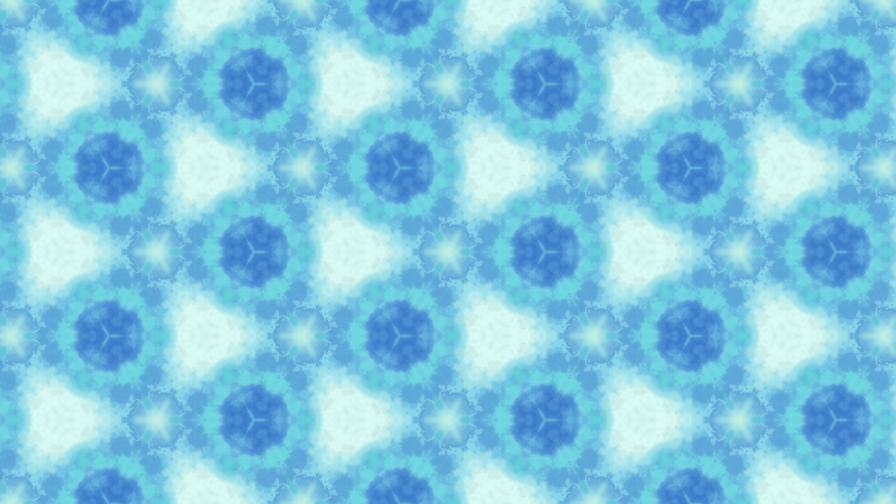
This pattern is drawn by a Shadertoy shader. Its source:

```glsl
// Watercolour kaleidoscope: the plane is folded by mirrors into one equilateral
// triangle whose corners hold a pale bloom, a deep blue rosette and a small star.
// Layered value noise, painted in the folded triangle, gives the mottled washes.

#define ROWS 3.0
#define WARP 0.16
#define BLOOM_NEAR 0.47
#define BLOOM_FAR 0.68
#define ROSETTE 0.36
#define SPOKE 0.032
#define PALE vec3(0.82, 0.96, 0.935)
#define ICE vec3(0.63, 0.88, 0.91)
#define SKY vec3(0.45, 0.77, 0.89)
#define MID vec3(0.37, 0.66, 0.85)
#define TEAL vec3(0.42, 0.83, 0.87)
#define DEEP vec3(0.28, 0.55, 0.82)

const float ROOT3 = sqrt(3.0);

float hash(vec2 p) {
    return fract(sin(dot(p, vec2(127.1, 311.7))) * 43758.5453);
}

float noise(vec2 p) {
    vec2 i = floor(p), f = fract(p);
    f = f * f * (3.0 - 2.0 * f);
    return mix(mix(hash(i), hash(i + vec2(1, 0)), f.x),
               mix(hash(i + vec2(0, 1)), hash(i + vec2(1, 1)), f.x), f.y);
}

float fbm(vec2 p) {
    float sum = 0.0, amp = 0.53;
    for (int i = 0; i < 4; i++) {
        sum += amp * noise(p);
        p = mat2(0.8, 0.6, -0.6, 0.8) * p * 2.03 + 5.7;
        amp *= 0.5;
    }
    return sum;
}

// Soft filled shape: 1 inside the edge, 0 outside
float fill(float d, float edge, float blur) {
    return 1.0 - smoothstep(edge - blur, edge + blur, d);
}

// Gaussian bump of the given width
float bump(float x, float width) {
    return exp(-x * x / (width * width));
}

// Nearest hexagonal cell, then mirrors at 0 and 60 degrees
vec2 foldTriangle(vec2 p) {
    vec2 period = vec2(3.0, ROOT3);
    vec2 a = mod(p + 0.5 * period, period) - 0.5 * period;
    vec2 b = mod(p, period) - 0.5 * period;
    vec2 q = dot(a, a) < dot(b, b) ? a : b;
    q.y = abs(q.y);
    vec2 n = vec2(-0.5 * ROOT3, 0.5);
    q -= 2.0 * max(dot(q, n), 0.0) * n;
    return vec2(q.x, abs(q.y));
}

vec3 paint(vec2 q) {
    vec2 bloomAt = vec2(0.5, 0.5 * ROOT3), rosetteAt = vec2(1.0, 0.0);
    float wash = fbm(q * 7.0 + 3.1);
    float grain = fbm(q * 15.0 + 11.4);
    vec2 w = q + WARP * (vec2(fbm(q * 8.0 + 1.7), fbm(q * 8.0 + 23.9)) - 0.5);
    float dBloom = length(w - bloomAt);
    float dRosette = length(w - rosetteAt);
    float dStar = length(q);

    // Mottled ground with darker petals between star and rosette
    vec3 col = mix(MID, SKY, smoothstep(0.34, 0.58, wash));
    col = mix(col, MID, 0.7 * fill(length((w - vec2(0.47, 0.1)) * vec2(1.0, 1.5)), 0.11, 0.04));
    col = mix(col, ICE, 0.45 * smoothstep(0.55, 0.72, grain));

    // Pale bloom, pointed towards the stars
    vec2 u = q - bloomAt;
    float toStar = clamp(0.5 - u.x / max(length(u), 0.001), 0.0, 1.0);
    float k = dBloom / mix(BLOOM_NEAR, BLOOM_FAR, toStar * toStar);
    k += 0.35 * (wash - 0.5);
    col = mix(col, ICE, 0.9 * fill(k, 0.96, 0.07));
    col = mix(col, PALE, fill(k, 0.73, 0.14));
    col += 0.07 * (grain - 0.5) * fill(k, 0.8, 0.2);

    // Teal fringe and specks around the rosette
    float fringe = bump(dRosette - 0.46, 0.09);
    col = mix(col, TEAL, fringe * (0.3 + 0.7 * smoothstep(0.38, 0.58, grain)));
    col = mix(col, TEAL * vec3(0.9, 1.0, 0.97), 0.7 * bump(length(w - vec2(0.73, 0.42)), 0.07));

    // Blue rosette: disc, dark ovals and three light spokes
    float disc = fill(dRosette, ROSETTE, 0.04);
    vec3 blue = mix(DEEP, MID, 0.65 * smoothstep(0.42, 0.66, wash));
    float oval = length((w - vec2(0.79, 0.0)) * vec2(1.0, 1.25));
    blue -= vec3(0.05, 0.07, 0.03) * bump(oval - 0.1, 0.035);
    float spokeDist = abs(dot(w - rosetteAt, vec2(0.5 * ROOT3, 0.5)));
    float spoke = fill(spokeDist, SPOKE, 0.02) * fill(dRosette, 0.31, 0.06);
    float arc = bump(dRosette - 0.25, 0.022) * fill(spokeDist, 0.13, 0.04);
    blue = mix(blue, SKY, 0.65 * max(spoke, 0.6 * arc));
    col = mix(col, blue, 0.95 * disc);

    // Small star: cream heart, rays and green beads
    float ray = fill(abs(dot(q, vec2(0.5 * ROOT3, -0.5))), 0.028, 0.022);
    ray = max(ray, 0.6 * fill(abs(q.y), 0.018, 0.018));
    col = mix(col, ICE, 0.75 * ray * fill(dStar, 0.25, 0.09));
    col = mix(col, ICE, 0.55 * fill(dStar + 0.2 * (grain - 0.5), 0.2, 0.08));
    col = mix(col, vec3(0.77, 0.95, 0.89), 0.9 * bump(dStar, 0.09));
    float bead = length((q - vec2(0.19, 0.0)) * vec2(0.6, 1.2));
    col = mix(col, vec3(0.36, 0.76, 0.83), 0.8 * fill(bead, 0.04, 0.018));

    return col + 0.05 * (grain - 0.5);
}

void mainImage(out vec4 fragColor, in vec2 fragCoord) {
    vec2 p = (fragCoord - 0.5 * iResolution.xy) / iResolution.y;
    fragColor = vec4(paint(foldTriangle(p * ROWS * ROOT3)), 1.0);
}
```
